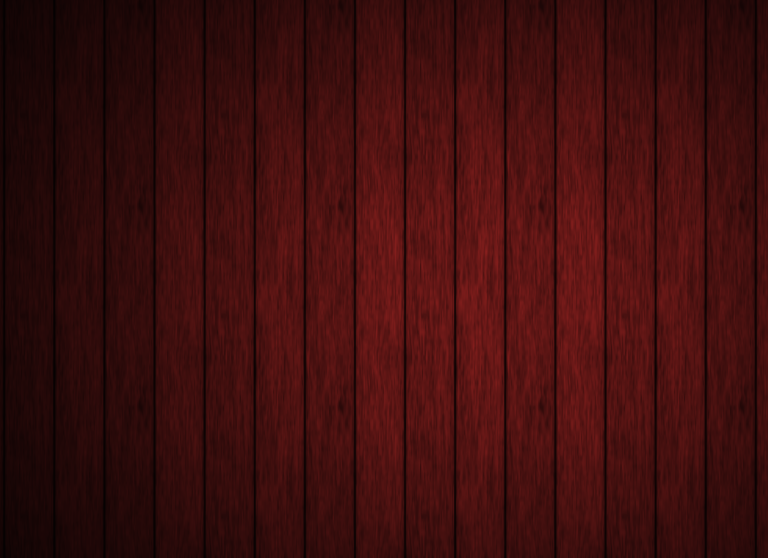
This texture is drawn by a Shadertoy shader. Its source:

```glsl
float hash(vec2 p) {
    vec3 q = fract(vec3(p.xyx) * vec3(0.1031, 0.1030, 0.0973));
    q += dot(q, q.yzx + 33.33);
    return fract((q.x + q.y) * q.z);
}

// Value noise that repeats after a whole number of cells
float tileNoise(vec2 uv, vec2 cells) {
    vec2 p = uv * cells;
    vec2 i = floor(p), f = fract(p);
    f = f * f * (3.0 - 2.0 * f);
    vec2 a = mod(i, cells), b = mod(i + 1.0, cells);
    return mix(mix(hash(a), hash(vec2(b.x, a.y)), f.x),
               mix(hash(vec2(a.x, b.y)), hash(b), f.x), f.y);
}

// Soft elongated spot, wrapped around the tile
float spot(vec2 uv, vec2 center, vec2 radius) {
    vec2 d = (fract(uv - center + 0.5) - 0.5) / radius;
    return exp(-dot(d, d));
}

// Dark knots on the third plank and a bruise on one seam
float knots(vec2 uv) {
    float dark = 0.8 * spot(uv, vec2(0.253, 0.93), vec2(0.010, 0.05));
    for (float i = 0.0; i < 7.0; i++) {
        vec2 jitter = vec2(hash(vec2(i, 3.7)), hash(vec2(i, 9.2))) - 0.5;
        vec2 center = vec2(0.695, 0.70) + jitter * vec2(0.06, 0.30);
        dark += 0.5 * spot(uv, center, vec2(0.011, 0.028));
    }
    return min(dark, 1.0);
}

// Brightness of the streaked wood
float woodGrain(vec2 uv) {
    float knot = knots(uv);
    vec2 bent = uv;
    bent.x += 0.014 * (tileNoise(uv, vec2(12.0, 5.0)) - 0.5) + 0.010 * knot;
    float broad = tileNoise(bent, vec2(30.0, 3.0));
    float streak = tileNoise(bent, vec2(92.0, 7.0));
    float fiber = tileNoise(bent, vec2(150.0, 15.0));
    float pore = tileNoise(uv, vec2(128.0, 40.0));
    float tone = 0.56 + 0.14 * broad + 0.20 * streak + 0.30 * fiber + 0.16 * pore;
    tone -= 0.10 * smoothstep(0.65, 0.95, tileNoise(bent, vec2(115.0, 24.0)));
    return tone * (1.0 - 0.55 * knot * (0.5 + 0.7 * streak));
}

void mainImage(out vec4 fragColor, in vec2 fragCoord) {
    vec2 p = fragCoord / iResolution.y;
    float plankWidth = 0.0898;

    // Four planks make one square repeating tile
    float plank = (p.x - 0.0075) / plankWidth;
    vec2 tile = vec2(plank, p.y / plankWidth) / 4.0;
    float tone = woodGrain(tile);
    tone *= vec4(0.98, 1.02, 0.94, 1.05)[int(mod(floor(plank), 4.0))];

    // Seams: thin groove, soft shadow and a faint lit edge
    float across = fract(plank + 0.5) - 0.5;
    float gap = abs(across);
    tone *= 1.0 - 0.72 * (1.0 - smoothstep(0.004, 0.038, gap));
    tone *= 1.0 - 0.25 * exp(-gap * 14.0);
    tone *= 1.0 + 0.12 * exp(-pow((across - 0.065) / 0.020, 2.0));

    // Glow right of the centre, fading into dark edges
    vec2 away = (p - vec2(0.88, 0.48)) * vec2(1.0, 1.22);
    float glow = 0.408 * exp(-1.65 * dot(away, away)) + 0.012;

    float light = glow * tone;
    vec3 color = light * vec3(1.0, 0.225, 0.21) + vec3(0.004, 0.002, 0.003);
    fragColor = vec4(color, 1.0);
}
```
